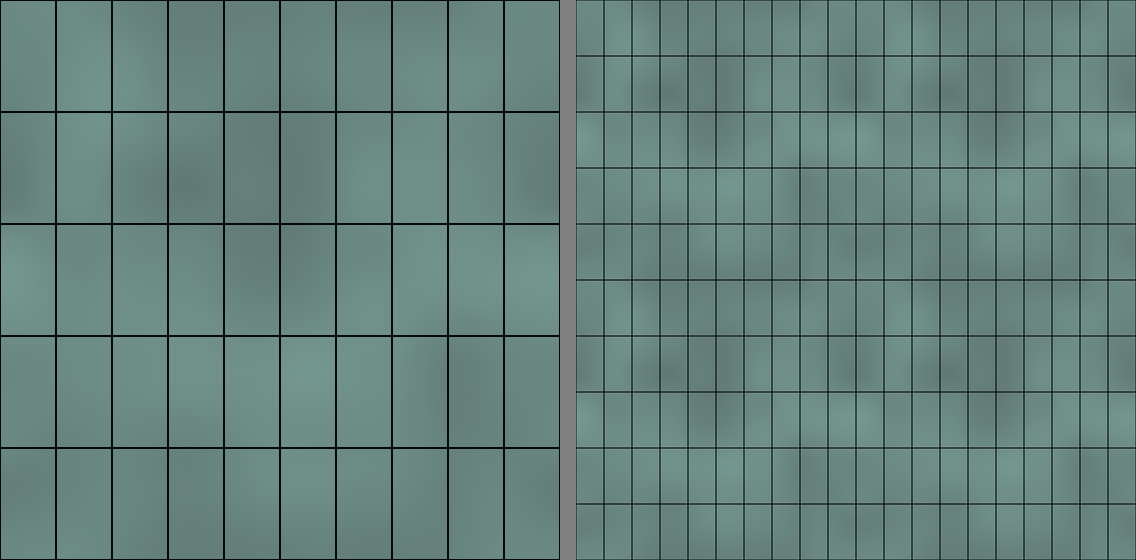
Left: one tile. Right: repeated 2 by 2.
Reproduce this pattern procedurally as a WebGL 1 fragment shader.

```glsl
precision highp float;

uniform vec2 u_resolution;

const vec2 TILE_COUNT = vec2(10.0, 5.0);
const float JOINT_WIDTH = 0.0035;
const vec3 JOINT_COLOR = vec3(0.01, 0.025, 0.018);
const vec3 GLAZE_DARK = vec3(0.372, 0.462, 0.445);
const vec3 GLAZE_LIGHT = vec3(0.458, 0.598, 0.565);

float hash(vec2 p, float seed) {
  return fract(sin(dot(p, vec2(127.1, 311.7)) + seed * 74.7) * 43758.5453);
}

// Value noise whose lattice wraps after a whole number of cells
float wrappedNoise(vec2 uv, float period, float seed) {
  vec2 p = uv * period;
  vec2 cell = floor(p);
  vec2 f = fract(p);
  vec2 blend = f * f * (3.0 - 2.0 * f);
  vec2 near = mod(cell, period);
  vec2 far = mod(cell + 1.0, period);
  float bottom = mix(hash(near, seed), hash(vec2(far.x, near.y), seed), blend.x);
  float top = mix(hash(vec2(near.x, far.y), seed), hash(far, seed), blend.x);
  return mix(bottom, top, blend.y);
}

// Soft cloudy wear that flows across the joints
float cloudiness(vec2 uv) {
  float broad = wrappedNoise(uv, 6.0, 3.0);
  float medium = wrappedNoise(uv, 9.0, 8.0);
  return mix(broad, medium, 0.3);
}

// Joint coverage with edges smoothed over one pixel
float jointMask(vec2 uv, vec2 count, float width, vec2 pixel) {
  vec2 toEdge = (0.5 - abs(fract(uv * count) - 0.5)) / count;
  vec2 coverage = clamp((0.5 * width - toEdge) / pixel + 0.5, 0.0, 1.0);
  return max(coverage.x, coverage.y);
}

vec3 glazeColor(vec2 uv, vec2 count) {
  vec2 tile = mod(floor(uv * count), count);
  float tone = cloudiness(uv) + 0.08 * (hash(tile, 5.0) - 0.5);
  return mix(GLAZE_DARK, GLAZE_LIGHT, clamp(tone + 0.03, 0.0, 1.0));
}

void main() {
  vec2 uv = gl_FragCoord.xy / u_resolution;
  vec3 glaze = glazeColor(uv, TILE_COUNT);
  float joint = jointMask(uv, TILE_COUNT, JOINT_WIDTH, 1.0 / u_resolution);
  gl_FragColor = vec4(mix(glaze, JOINT_COLOR, joint), 1.0);
}
```
